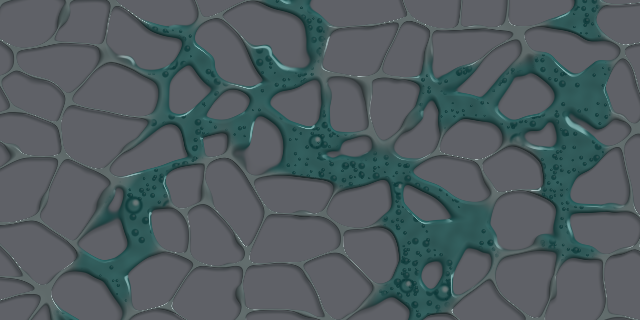
A Shadertoy shader for this texture:

```glsl
// Teal slime stretched into a web of strands, holes and bubbles over grey
#define CELL 0.175                       // mean hole spacing
#define ROUNDING 17.0                    // higher gives sharper hole corners
#define STRAND 0.0025                    // half width of the thinnest strands
#define BULGE 0.015                      // width of the curved film edge
#define GREY vec3(0.372, 0.380, 0.402)
#define SHADE vec3(0.190, 0.215, 0.225)
#define THIN vec3(0.295, 0.350, 0.350)
#define TEAL vec3(0.190, 0.352, 0.348)
#define DEEP vec3(0.045, 0.215, 0.215)
#define PALE vec3(0.460, 0.490, 0.490)
#define LIGHT vec2(0.6, 0.8)

vec2 hash2(vec2 p) {
    p = vec2(dot(p, vec2(127.1, 311.7)), dot(p, vec2(269.5, 183.3)));
    return fract(sin(p) * 43758.5);
}

float corner(vec2 cell, vec2 offset, vec2 f) {
    return dot(hash2(cell + offset) * 2.0 - 1.0, f - offset);
}

// Gradient noise, roughly -0.7 to 0.7
float noise(vec2 p) {
    vec2 i = floor(p), f = fract(p);
    vec2 u = f * f * f * (f * (f * 6.0 - 15.0) + 10.0);
    return mix(mix(corner(i, vec2(0, 0), f), corner(i, vec2(1, 0), f), u.x),
               mix(corner(i, vec2(0, 1), f), corner(i, vec2(1, 1), f), u.x), u.y);
}

vec2 noise2(vec2 p) { return vec2(noise(p), noise(p + 17.3)); }

float segmentDistance(vec2 p, vec2 a, vec2 b) {
    vec2 ab = b - a;
    return length(p - a - ab * clamp(dot(p - a, ab) / dot(ab, ab), 0.0, 1.0));
}

// Thick streams of slime, 0 to 1
float slimeMass(vec2 p) {
    vec4 streams[7] = vec4[7](
        vec4(0.93, 1.02, 0.88, 0.62), vec4(0.88, 0.58, 1.48, 0.30),
        vec4(1.38, 0.72, 1.78, 0.70), vec4(1.80, 1.05, 1.78, 0.28),
        vec4(0.28, 0.04, 0.55, 0.60), vec4(0.50, 0.86, 0.62, 0.78),
        vec4(1.24, 0.00, 1.32, 0.20));
    float m = 0.6 * noise(p * 4.0 + 4.0);
    for (int i = 0; i < 7; i++) {
        float d = segmentDistance(p, streams[i].xy, streams[i].zw) / 0.12;
        m += exp(-d * d);
    }
    return smoothstep(0.2, 1.0, m);
}

// Rounded distance to the nearest Voronoi border, in cells
float borderDistance(vec2 p) {
    vec2 home = floor(p), nearest = vec2(0), toNearest = vec2(8);
    for (int y = -1; y <= 1; y++)
    for (int x = -1; x <= 1; x++) {
        vec2 c = home + vec2(x, y);
        vec2 r = c + hash2(c) - p;
        if (dot(r, r) < dot(toNearest, toNearest)) { toNearest = r; nearest = c; }
    }
    float sum = 0.0;
    for (int y = -2; y <= 2; y++)
    for (int x = -2; x <= 2; x++) {
        vec2 c = nearest + vec2(x, y);
        vec2 r = c + hash2(c) - p, gap = r - toNearest;
        if (dot(gap, gap) > 0.0001)
            sum += exp(-ROUNDING * dot(0.5 * (r + toNearest), normalize(gap)));
    }
    return -log(sum) / ROUNDING;
}

// x: depth inside the film edge, y: local half width, z: slime mass
vec3 film(vec2 p) {
    float mass = slimeMass(p);
    float beads = smoothstep(0.08, 0.5, noise(p * 9.0));
    float pools = smoothstep(-0.15, 0.25, noise(p * 5.0 + 2.0));
    float width = STRAND + 0.015 * beads + mass * (0.015 + 0.036 * pools);
    vec2 warped = p + 0.09 * noise2(p * 3.0) + 0.022 * noise2(p * 8.0);
    float d = CELL * borderDistance(warped * vec2(0.88, 1.12) / CELL);
    return vec3(width - d, width, mass);
}

// Scattered bubbles; hollow ones have a dark rim and a pale centre
void addBubbles(inout vec3 col, vec2 p, float spacing, float amount, float hollow, float mask) {
    vec2 home = floor(p / spacing);
    for (int y = -1; y <= 1; y++)
    for (int x = -1; x <= 1; x++) {
        vec2 c = home + vec2(x, y), h = hash2(c + 31.0);
        vec2 centre = (c + 0.2 + 0.6 * hash2(c)) * spacing;
        float radius = spacing * mix(0.2, 0.42, h.x) * mix(1.0, 0.5, hollow);
        float clump = smoothstep(-0.25, 0.15, noise(centre * 4.0));
        float present = step(h.y, amount * clump) * mask;
        vec2 q = (p - centre) / radius;
        float r = length(q);
        float body = present * (1.0 - smoothstep(0.65, 1.05, r));
        float rim = present * smoothstep(0.45, 0.8, r) * (1.0 - smoothstep(0.8, 1.1, r));
        float glint = present * (1.0 - smoothstep(0.1, 0.5, length(q - 0.35 * LIGHT)));
        col = mix(col, DEEP, mix(0.72 * body, 0.8 * rim, hollow));
        col = mix(col, PALE, glint * mix(0.3, 0.85, hollow));
    }
}

void mainImage(out vec4 fragColor, in vec2 fragCoord) {
    vec2 p = fragCoord / iResolution.y;
    float pixel = 1.0 / iResolution.y;

    // Grey ground with the soft shadow of the film
    float shadow = smoothstep(-0.009, 0.007, film(p + 0.009 * LIGHT).x);
    vec3 ground = mix(GREY, SHADE, 0.65 * shadow);

    // Film surface slope, steep at the edge and flat inside
    vec3 f = film(p);
    vec2 e = vec2(0.002, 0.0);
    vec2 grad = vec2(film(p + e.xy).x - f.x, film(p + e.yx).x - f.x) / e.x;
    float slope = 1.0 - clamp(f.x / min(BULGE, f.y), 0.0, 1.0);
    float facing = dot(-grad, LIGHT) * slope;

    // Body colour, dark rims and pale thin strands
    vec3 col = mix(THIN, TEAL, smoothstep(0.05, 0.7, f.z));
    col *= 1.0 + 0.15 * noise(p * 24.0);
    col = mix(col, mix(SHADE, DEEP, f.z), 0.75 * slope * slope);
    float strand = (1.0 - smoothstep(0.004, 0.022, f.y)) * (1.0 - slope);
    col = mix(col, PALE, 0.5 * strand);
    col *= 1.0 + 0.4 * clamp(facing, -1.0, 1.0);

    // Bubbles caught in the thick parts
    float inside = smoothstep(0.004, 0.016, f.x);
    addBubbles(col, p + 0.4, 0.019, 0.5, 0.0, inside * smoothstep(0.2, 0.6, f.z));
    addBubbles(col, p, 0.033, 0.85, 0.0, inside * smoothstep(0.2, 0.7, f.z));
    addBubbles(col, p, 0.15, 0.45, 1.0, inside * smoothstep(0.1, 0.4, f.z));

    // Broken wet glints along edges that face the light
    float glint = smoothstep(0.2, 0.35, facing) * (1.0 - smoothstep(0.45, 0.65, facing));
    col += 0.32 * glint * smoothstep(-0.05, 0.25, noise(p * 11.0 + 3.0));

    float cover = smoothstep(-0.7 * pixel, 0.7 * pixel, f.x);
    fragColor = vec4(mix(ground, col, cover), 1.0);
}
```
